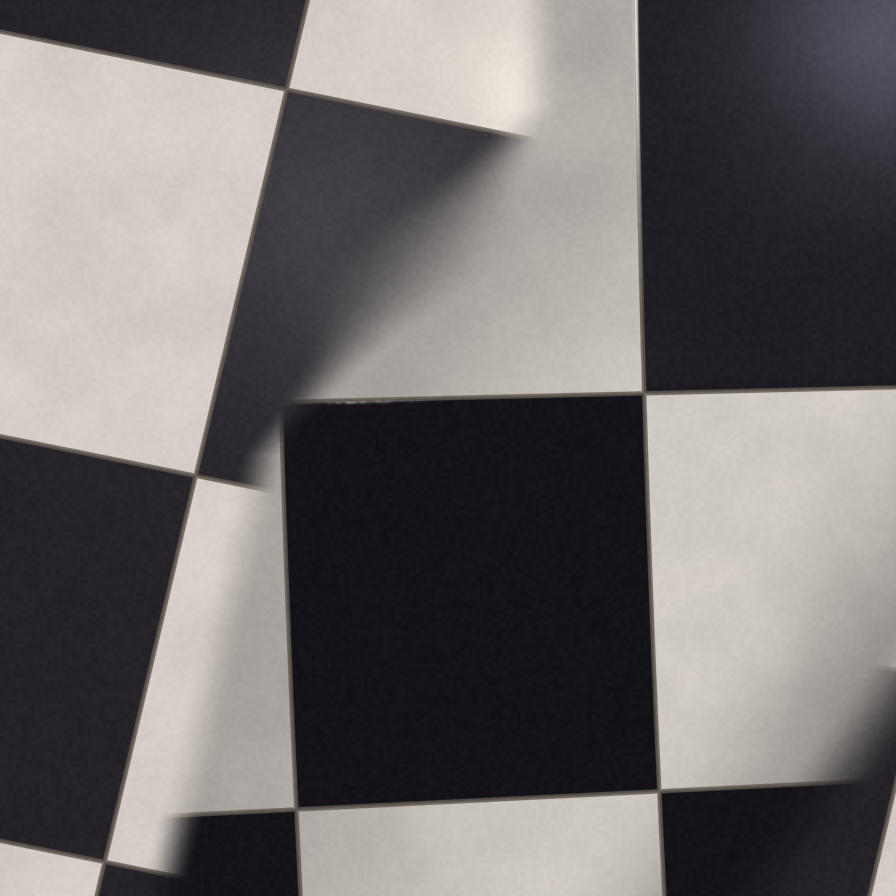
Reproduce this pattern procedurally as a WebGL 1 fragment shader.

```glsl
precision highp float;
// Black and white checker tiles: a tilted grid melting into an upright one along soft creases.
uniform vec2 u_resolution;

#define TILT_WHITE vec3(0.83, 0.80, 0.77)
#define TILT_BLACK vec3(0.145, 0.135, 0.155)
#define FLAT_WHITE vec3(0.815, 0.79, 0.765)
#define FLAT_BLACK vec3(0.075, 0.075, 0.092)
#define GROUT vec3(0.37, 0.34, 0.31)
#define GROUT_HALF_WIDTH 0.0024
#define TILT_ORIGIN vec2(0.320, 0.100)
#define TILT_U vec2(0.4115, 0.0833)
#define TILT_V vec2(-0.1016, 0.431)
#define FLAT_ORIGIN vec2(0.719, 0.439)
#define MOTTLE 0.05
#define GRAIN 0.022

float hash(vec2 p) {
  vec3 q = fract(p.xyx * 0.1031);
  q += dot(q, q.yzx + 33.33);
  return fract((q.x + q.y) * q.z);
}

float noise(vec2 p) {
  vec2 i = floor(p), f = fract(p);
  f = f * f * (3.0 - 2.0 * f);
  return mix(mix(hash(i), hash(i + vec2(1.0, 0.0)), f.x),
             mix(hash(i + vec2(0.0, 1.0)), hash(i + 1.0), f.x), f.y);
}

float clouds(vec2 p) {
  float sum = 0.0, amp = 0.5;
  for (int i = 0; i < 4; i++) {
    sum += amp * noise(p);
    p = p * 2.1 + 17.3;
    amp *= 0.5;
  }
  return sum;
}

// Soft round pool of light
float glow(vec2 p, vec2 centre, float radius) {
  vec2 d = (p - centre) / radius;
  return exp(-dot(d, d));
}

// Skewed cell coordinates of the tilted grid
vec2 tiltedGrid(vec2 p) {
  vec2 q = p - TILT_ORIGIN;
  float det = TILT_U.x * TILT_V.y - TILT_U.y * TILT_V.x;
  return vec2(q.x * TILT_V.y - q.y * TILT_V.x, TILT_U.x * q.y - TILT_U.y * q.x) / det;
}

// Upright grid with slight perspective
vec2 flatGrid(vec2 p) {
  vec2 q = p - FLAT_ORIGIN;
  float column = (q.x - 0.0295 * q.y - 0.019 * q.y * q.y) / 0.406;
  float row = (q.y + 0.024 * q.x) / (0.445 - 0.026 * q.x);
  return vec2(column, row);
}

// Checker colours with grout; the triangle wave is zero on every grid line
vec3 tiles(vec2 g, vec2 size, vec3 evenColour, vec3 oddColour, float px) {
  vec2 d = (abs(mod(g - 0.5, 2.0) - 1.0) - 0.5) * size;
  vec2 side = smoothstep(-px, px, d) * 2.0 - 1.0;
  vec3 colour = mix(oddColour, evenColour, 0.5 + 0.5 * side.x * side.y);
  float edge = min(abs(d.x), abs(d.y)) - GROUT_HALF_WIDTH;
  return mix(colour, GROUT, 0.85 * (1.0 - smoothstep(-px, px, edge)));
}

void main() {
  vec2 p = gl_FragCoord.xy / u_resolution;
  p.y = 1.0 - p.y;
  float px = 0.8 / min(u_resolution.x, u_resolution.y);

  // Horizontal distance to the bent left crease and the right crease
  float upper = min(0.575 - 0.79 * (p.y - 0.152), 0.60);
  float lower = 0.293 - 0.228 * (p.y - 0.51);
  float leftCrease = p.x - max(upper, lower);
  float rightCrease = p.x - (0.93 - 0.66 * (p.y - 0.872));
  float bulge = (p.y - 0.29) / 0.09;
  float softness = 0.028 + 0.075 * exp(-bulge * bulge);
  float flatness = smoothstep(-softness, softness, leftCrease)
                 * (1.0 - smoothstep(-0.055, 0.055, rightCrease));

  // Tilted layer, lit along the fold
  vec2 tilt = tiltedGrid(p - 0.13 * TILT_V * step(0.75, p.x));
  float sheen = glow(p, vec2(0.39, 0.25), 0.22);
  vec3 tiltedColour = tiles(tilt, vec2(0.42, 0.443),
                            TILT_BLACK + 0.12 * sheen, TILT_WHITE, px);

  // Upright layer, shaded towards both creases
  vec2 cell = flatGrid(p);
  float shade = 1.0 - 0.2 * (1.0 - smoothstep(0.0, 0.45, leftCrease));
  shade *= 1.0 - 0.3 * smoothstep(-0.25, 0.02, rightCrease);
  vec3 haze = vec3(0.22, 0.21, 0.25) * glow(p, vec2(1.0, 0.03), 0.15);
  haze += 0.045 * step(0.0, cell.x) * (1.0 - smoothstep(-0.05, 0.05, cell.y));
  vec3 flatColour = tiles(cell, vec2(0.406, 0.445), FLAT_WHITE * shade, FLAT_BLACK + haze, px);

  // Glints on two tile edges
  float sideGlint = exp(-pow(abs(cell.x) * 180.0, 2.0)) * (1.0 - smoothstep(0.0, 0.36, p.y));
  float topGlint = exp(-pow(abs(cell.y - 0.006) * 260.0, 2.0)) * glow(p, vec2(0.41, 0.447), 0.045);
  flatColour += 0.5 * sideGlint + 0.45 * topGlint * noise(p * 180.0);

  vec3 colour = mix(tiltedColour, flatColour, flatness);

  // Bright fold tip, mottled glaze and fine grain
  colour *= 1.0 + 0.10 * glow(p, vec2(0.59, 0.115), 0.09);
  colour *= 1.0 + MOTTLE * 2.0 * (clouds(p * 14.0) - 0.47);
  colour += GRAIN * (noise(p * 240.0) - 0.5);
  gl_FragColor = vec4(clamp(colour, 0.0, 1.0), 1.0);
}
```
